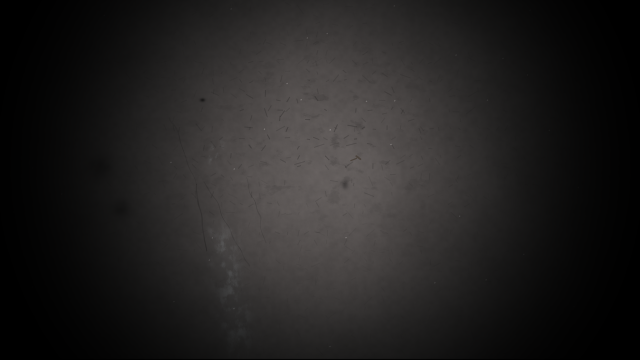
Write a WebGL 1 fragment shader that draws this texture.

```glsl
precision highp float;
// A worn charcoal wall lit by one soft pool of light that falls to black.
// A radial falloff carries the light; layered value noise gives the grain,
// and distance functions place cracks, chalky scuffs, nicks and specks.
uniform vec2 u_resolution;

float hash(vec2 p) {
  return fract(sin(dot(p, vec2(127.1, 311.7))) * 43758.545);
}

float noise(vec2 p) {
  vec2 i = floor(p), f = fract(p);
  f = f * f * (3.0 - 2.0 * f);
  return mix(mix(hash(i), hash(i + vec2(1.0, 0.0)), f.x),
             mix(hash(i + vec2(0.0, 1.0)), hash(i + vec2(1.0, 1.0)), f.x), f.y);
}

float fbm(vec2 p) {
  float sum = 0.0, gain = 0.5;
  for (int i = 0; i < 5; i++) {
    sum += gain * noise(p);
    p = mat2(0.8, 0.6, -0.6, 0.8) * p * 2.03 + 7.3;
    gain *= 0.5;
  }
  return sum;
}

float segmentDistance(vec2 p, vec2 a, vec2 b) {
  vec2 ab = b - a;
  return length(p - a - ab * clamp(dot(p - a, ab) / dot(ab, ab), 0.0, 1.0));
}

float stroke(vec2 p, vec2 a, vec2 b, float width) {
  float blur = 0.7 / u_resolution.y;
  return 1.0 - smoothstep(max(width - blur, 0.0), width + blur, segmentDistance(p, a, b));
}

float blob(vec2 p, vec2 center, vec2 radius) {
  vec2 q = (p - center) / radius;
  return exp(-dot(q, q));
}

// One short, randomly turned nick in each occupied cell.
float nicks(vec2 p, float cells, float amount, float reach) {
  vec2 id = floor(p * cells);
  float turn = 6.2832 * hash(id + 3.1);
  vec2 center = (id + 0.35 + 0.3 * vec2(hash(id + 5.7), hash(id + 9.2))) / cells;
  vec2 arm = vec2(cos(turn), sin(turn)) * reach * (0.3 + 0.7 * hash(id + 2.4)) / cells;
  float strength = step(1.0 - amount, hash(id)) * (0.4 + 0.6 * hash(id + 6.6));
  return strength * stroke(p, center - arm, center + arm, 0.0011);
}

float specks(vec2 p, float cells, float amount) {
  vec2 id = floor(p * cells);
  vec2 center = (id + 0.2 + 0.6 * vec2(hash(id + 1.3), hash(id + 8.4))) / cells;
  return step(1.0 - amount, hash(id + 4.5)) * stroke(p, center, center + 0.0006, 0.0013);
}

float lightPool(vec2 p) {
  vec2 d = p - vec2(0.89, 0.54);
  float r2 = dot(d, d);
  return max(0.392 * exp(-3.7 * r2 - 1.2 * r2 * r2) - 0.007, 0.0);
}

// Fine cracks running down the left of the light.
float cracks(vec2 p) {
  vec2 q = p + 0.012 * (vec2(noise(p * 30.0), noise(p * 30.0 + 40.0)) - 0.5);
  float lines = 0.5 * stroke(q, vec2(0.475, 0.676), vec2(0.545, 0.49), 0.001);
  lines += 0.8 * stroke(q, vec2(0.545, 0.49), vec2(0.574, 0.305), 0.0013);
  lines += 0.55 * stroke(q, vec2(0.567, 0.50), vec2(0.690, 0.26), 0.001);
  lines += 0.5 * stroke(q, vec2(0.683, 0.51), vec2(0.740, 0.33), 0.001);
  return lines * (0.4 + 0.6 * noise(p * 55.0));
}

// Chalky streak near the lower left and the small scuff above it.
float chalk(vec2 p) {
  float t = clamp((0.42 - p.y) / 0.38, 0.0, 1.0);
  float across = (p.x - mix(0.575, 0.662, sqrt(t))) / 0.04;
  float streak = exp(-across * across) * smoothstep(0.0, 0.3, t)
               * (1.0 - 0.6 * smoothstep(0.10, 0.0, p.y));
  float flakes = smoothstep(0.4, 0.75, fbm(p * vec2(58.0, 42.0)));
  float scuff = blob(p, vec2(0.605, 0.577), vec2(0.018, 0.032));
  scuff += blob(p, vec2(0.584, 0.556), vec2(0.005, 0.011));
  return streak * (0.2 + 0.9 * flakes) + 0.9 * scuff * flakes;
}

float darkMarks(vec2 p) {
  float marks = 0.55 * blob(p, vec2(0.5625, 0.722), vec2(0.007, 0.005));
  marks += 0.28 * blob(p, vec2(0.278, 0.537), vec2(0.03));
  marks += 0.28 * blob(p, vec2(0.336, 0.420), vec2(0.025));
  marks += 0.30 * blob(p, vec2(0.958, 0.487), vec2(0.009, 0.011));
  return marks;
}

void main() {
  vec2 p = gl_FragCoord.xy / u_resolution.y;
  float light = lightPool(p);

  // Wall surface: broad mottling and fine grain.
  float surface = 1.0 + 0.16 * (fbm(p * 6.0) - 0.48) + 0.12 * (fbm(p * 75.0) - 0.48);
  float worn = blob(p, vec2(0.89, 0.62), vec2(0.34, 0.24));
  float wear = nicks(p, 21.0, 0.4, 0.3) + nicks(p + 0.37, 38.0, 0.35, 0.3);
  surface -= (0.04 + 0.17 * worn) * wear;
  surface -= 0.13 * worn * smoothstep(0.56, 0.75, fbm(p * vec2(28.0, 44.0)));
  surface -= 0.28 * cracks(p) + darkMarks(p);

  vec3 tint = mix(vec3(1.0, 0.98, 0.97), vec3(1.02, 0.965, 0.95), smoothstep(0.03, 0.3, light));
  vec3 color = light * surface * tint;

  // Brown chip, pale chalk and scattered dust.
  float chip = stroke(p, vec2(0.975, 0.554), vec2(0.990, 0.560), 0.0016)
             + stroke(p, vec2(0.990, 0.566), vec2(1.001, 0.558), 0.0025);
  color = mix(color, light * vec3(0.72, 0.62, 0.53), 0.75 * min(chip, 1.0));
  color += light * chalk(p) * vec3(0.30, 0.34, 0.36);
  color += light * 0.45 * specks(p, 16.0, 0.08);

  color *= smoothstep(0.0, 0.005, p.y);
  gl_FragColor = vec4(max(color, 0.0), 1.0);
}
```
